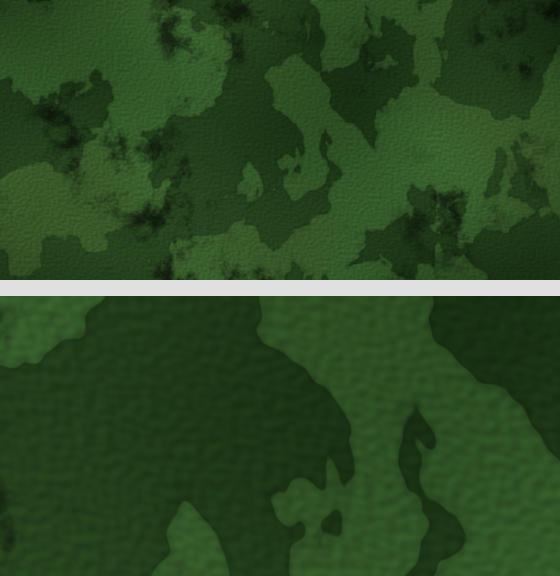
Top, the full canvas; bottom, a detail of the centre.
Give the GLSL for this pattern, as a Shadertoy shader.

```glsl
// Green two-tone camouflage on grained cloth, with soft shading and dark smudges.

const vec3 LIGHT_LIT    = vec3(0.230, 0.395, 0.185);
const vec3 LIGHT_OLIVE  = vec3(0.222, 0.350, 0.158);
const vec3 LIGHT_SHADED = vec3(0.145, 0.265, 0.112);
const vec3 DARK_LIT     = vec3(0.150, 0.268, 0.118);
const vec3 DARK_SHADED  = vec3(0.075, 0.158, 0.056);

// Unit gradient of a lattice corner, from an integer hash
vec2 cornerGradient(ivec2 cell) {
    uint h = uint(cell.x) * 1597334677u ^ uint(cell.y) * 3812015801u;
    h = (h ^ (h >> 15)) * 2246822519u;
    h ^= h >> 13;
    float angle = float(h & 65535u) * 6.28319 / 65536.0;
    return vec2(cos(angle), sin(angle));
}

float cornerValue(ivec2 cell, ivec2 corner, vec2 f) {
    return dot(cornerGradient(cell + corner), f - vec2(corner));
}

// Gradient noise, about -0.7 to 0.7
float gradientNoise(vec2 p) {
    ivec2 cell = ivec2(floor(p));
    vec2 f = fract(p);
    vec2 u = f * f * f * (f * (f * 6.0 - 15.0) + 10.0);
    float low  = mix(cornerValue(cell, ivec2(0, 0), f), cornerValue(cell, ivec2(1, 0), f), u.x);
    float high = mix(cornerValue(cell, ivec2(0, 1), f), cornerValue(cell, ivec2(1, 1), f), u.x);
    return mix(low, high, u.y);
}

// Layered noise; each octave is turned and shifted to hide the lattice
float layeredNoise(vec2 p, int octaves, float gain) {
    const mat2 turn = mat2(1.68, 1.26, -1.26, 1.68);
    float sum = 0.0, amplitude = 1.0;
    for (int i = 0; i < octaves; i++) {
        sum += amplitude * gradientNoise(p);
        p = turn * p + vec2(7.3, 3.9);
        amplitude *= gain;
    }
    return sum;
}

// Signed patch field: positive inside the dark patches
float patchField(vec2 p) {
    vec2 warp = vec2(gradientNoise(p * 3.1 + 11.4), gradientNoise(p * 3.1 + 37.8));
    return layeredNoise((p + 0.09 * warp) * vec2(2.3, 2.0) + vec2(4.3, 8.6), 5, 0.46);
}

// Broad light and shade, 0 = shaded, 1 = lit
float broadShade(vec2 p, vec2 poolCenter) {
    vec2 d = p - poolCenter;
    float pool = exp(-5.0 * dot(d, d));
    float n = gradientNoise(p * 1.3 + vec2(21.6, 5.2));
    return smoothstep(-0.45, 0.35, n + 0.13 - 0.5 * pool);
}

// Worn, blotchy dirt gathered in a few regions
float smudges(vec2 p) {
    float region = smoothstep(-0.02, 0.28, layeredNoise(p * 1.9 + vec2(51.3, 17.7), 2, 0.4));
    float blotch = smoothstep(-0.15, 0.75, layeredNoise(p * 8.0 + 3.7, 5, 0.62));
    return region * blotch;
}

// Embossed grain: height difference along the light direction
float grainRelief(vec2 p, vec2 toLight) {
    vec2 q = p * vec2(75.0, 95.0);
    return gradientNoise(q + toLight) - gradientNoise(q - toLight);
}

void mainImage(out vec4 fragColor, in vec2 fragCoord) {
    vec2 p = fragCoord / iResolution.y;
    vec2 uv = fragCoord / iResolution.xy;

    // Patches with a crisp, smoothed edge
    float field = patchField(p);
    float edge = max(fwidth(field), 0.006);
    float patchMask = smoothstep(-edge, edge, field);

    // Shaded base colours
    float shade = broadShade(p, vec2(0.80, 0.38));
    float olive = smoothstep(-0.2, 0.35, gradientNoise(p * 1.7 + vec2(9.1, 63.4)));
    vec3 lightGreen = mix(LIGHT_SHADED, mix(LIGHT_LIT, LIGHT_OLIVE, olive), shade);
    vec3 darkGreen = mix(DARK_SHADED, DARK_LIT, shade);
    vec3 color = mix(lightGreen, darkGreen, patchMask);

    // Faint dark seam along the patch borders
    color *= 1.0 - 0.10 * exp(-pow(field / 0.025, 2.0));

    // Smudges, grain and corner falloff
    color *= 1.0 - 0.60 * smudges(p);
    color *= 1.0 + 0.13 * grainRelief(p, vec2(-0.25, 0.35));
    vec2 c = uv * 2.0 - 1.0;
    color *= 1.0 - 0.16 * smoothstep(0.9, 2.0, dot(c, c));

    fragColor = vec4(clamp(color, 0.0, 1.0), 1.0);
}
```
